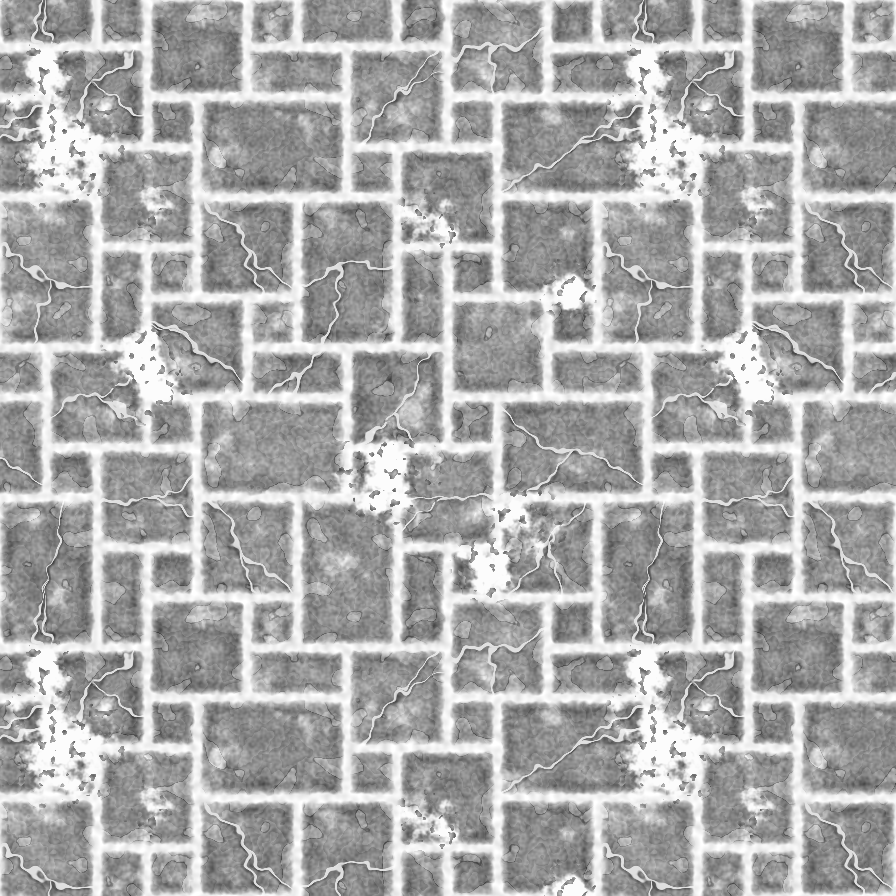
A Shadertoy shader for this texture map:

```glsl
// Grey ashlar paving: a 6x6-cell slab pattern with pale joints, cracks and crumbled corners.

const float WEAR_PERIOD = 12.0; // wear repeats every two slab patterns

// Slabs of one pattern: left column, top row, width, height
const vec4 SLABS[12] = vec4[12](
    vec4(3, 0, 2, 2), vec4(5, 0, 1, 1), vec4(0, 4, 2, 3), vec4(2, 5, 1, 2),
    vec4(5, 1, 2, 1), vec4(1, 1, 2, 2), vec4(3, 2, 1, 1), vec4(4, 2, 3, 2),
    vec4(1, 3, 1, 1), vec4(2, 3, 2, 2), vec4(4, 4, 2, 2), vec4(3, 5, 1, 1));

// Crumbled spots: centre and radius
const vec3 CRUMBLES[9] = vec3[9](
    vec3(1.3, 2.9, 1.5), vec3(7.8, 9.6, 1.25), vec3(3.0, 7.5, 1.15),
    vec3(8.7, 4.4, 0.8), vec3(10.6, 10.6, 0.9), vec3(11.4, 5.8, 0.7),
    vec3(3.1, 4.2, 0.7), vec3(9.8, 11.4, 0.8), vec3(1.0, 1.5, 0.75));

float hash(vec2 p) {
    vec3 h = fract(p.xyx * vec3(0.1031, 0.1030, 0.0973));
    h += dot(h, h.yzx + 33.33);
    return fract((h.x + h.y) * h.z);
}

float cornerSlope(vec2 lattice, vec2 offset, float period) {
    float angle = 6.2832 * hash(mod(lattice, period));
    return dot(vec2(cos(angle), sin(angle)), offset);
}

// Tiling gradient noise; freq is a whole number of lattice steps per cell
float noise(vec2 p, float freq) {
    p *= freq;
    float period = WEAR_PERIOD * freq;
    vec2 i = floor(p), f = p - i;
    vec2 u = f * f * f * (f * (f * 6.0 - 15.0) + 10.0);
    vec2 e = vec2(1, 0);
    return 1.4 * mix(
        mix(cornerSlope(i, f, period), cornerSlope(i + e, f - e, period), u.x),
        mix(cornerSlope(i + e.yx, f - e.yx, period), cornerSlope(i + 1.0, f - 1.0, period), u.x), u.y);
}

float fbm(vec2 p, float freq) {
    float sum = 0.0, amp = 0.5;
    for (int i = 0; i < 4; i++) {
        sum += amp * noise(p, freq);
        freq *= 2.0;
        amp *= 0.58;
    }
    return sum;
}

float roundedBox(vec2 p, vec2 halfSize, float radius) {
    vec2 q = abs(p) - halfSize + radius;
    return length(max(q, 0.0)) + min(max(q.x, q.y), 0.0) - radius;
}

void mainImage(out vec4 fragColor, in vec2 fragCoord) {
    vec2 uv = fragCoord / iResolution.xy;
    vec2 p = vec2(uv.x, 1.0 - uv.y) * 17.9 + 0.06; // cells, rows counted downward
    float pixel = 17.9 / iResolution.y;

    // Nearest slab
    float dist = 9.0;
    vec2 local = vec2(0), size = vec2(1);
    for (int i = 0; i < 12; i++) {
        vec4 slab = SLABS[i];
        vec2 d = mod(p - slab.xy - 0.5 * slab.zw + 3.0, 6.0) - 3.0;
        float s = roundedBox(d, 0.5 * slab.zw, 0.16);
        if (s < dist) { dist = s; local = d; size = slab.zw; }
    }
    vec2 id = mod(floor((p - local) * 2.0 + 0.5), 2.0 * WEAR_PERIOD);
    float rough = fbm(p, 2.0);
    float depth = -dist + 0.04 * noise(p + 3.7, 3.0) + 0.03 * noise(p, 9.0);

    // Stone: mottling, layered flakes, grain and a darker rim
    float layer = fract(4.0 * fbm(p + 5.3, 1.0) + 0.5 * rough);
    float flake = layer - smoothstep(0.88, 1.0, layer);
    float tone = 0.565 + 0.06 * (hash(id) - 0.5) + 0.17 * rough;
    tone += 0.09 * (flake - 0.45) + 0.09 * noise(p + 1.9, 12.0);
    tone += 0.22 * smoothstep(0.12, 0.5, fbm(p + 8.1, 1.0) + 0.15 * rough);
    tone -= 0.09 * exp(-pow((depth - 0.24) / 0.1, 2.0));

    // Chips along slab edges, with a fine dark outline
    float chip = noise(p + 6.4, 2.0) + 0.3 * rough - 0.1 - 0.7 * depth;
    tone += 0.10 * smoothstep(0.0, 0.05, chip);
    tone -= 0.13 * (1.0 - smoothstep(0.01, 0.02 + pixel, abs(chip)));

    // Forked pale cracks across some of the larger slabs
    if (hash(id + 31.0) < 0.42 && size.x * size.y > 1.5) {
        float side = 1.0;
        for (int k = 0; k < 2; k++) {
            float angle = 3.1416 * hash(id + 7.0 + 13.0 * float(k));
            float line = dot(local, vec2(cos(angle), sin(angle)))
                + 0.28 * noise(p + 2.6, 1.0) + 0.12 * noise(p, 4.0);
            float width = 0.018 + 0.025 * noise(p + 4.2, 2.0);
            float mask = smoothstep(-0.02, 0.04, side);
            tone -= 0.12 * mask * (1.0 - smoothstep(0.02, 0.09, abs(line - 0.03)));
            tone = mix(tone, 0.88, mask * (1.0 - smoothstep(width, width + pixel, abs(line))));
            side = line;
        }
    }

    // Joints: bright core inside a soft dusty halo
    float joint = 0.62 * (1.0 - smoothstep(0.05, 0.14, depth))
        + 0.38 * (1.0 - smoothstep(0.04, 0.27, depth));
    tone = mix(tone, 0.95 + 0.09 * noise(p, 6.0), joint);

    // Crumbled spots with white dust and dark rubble
    float damage = -9.0;
    for (int i = 0; i < 9; i++) {
        vec2 d = mod(p - CRUMBLES[i].xy + 6.0, WEAR_PERIOD) - 6.0;
        damage = max(damage, 1.0 - length(d) / CRUMBLES[i].z);
    }
    float dust = smoothstep(0.2, 0.62, damage + 0.9 * rough - 0.25 * smoothstep(0.1, 0.5, depth));
    tone = mix(tone, 0.99, dust);
    float rubble = noise(p + 9.2, 5.0) + 0.35 * noise(p, 11.0);
    float rubbleMask = smoothstep(0.38, 0.38 + 2.0 * pixel, rubble) * smoothstep(0.0, 0.2, damage);
    tone = mix(tone, 0.5 + 0.3 * noise(p, 10.0), 0.85 * rubbleMask);

    fragColor = vec4(vec3(clamp(tone, 0.0, 1.0)), 1.0);
}
```
